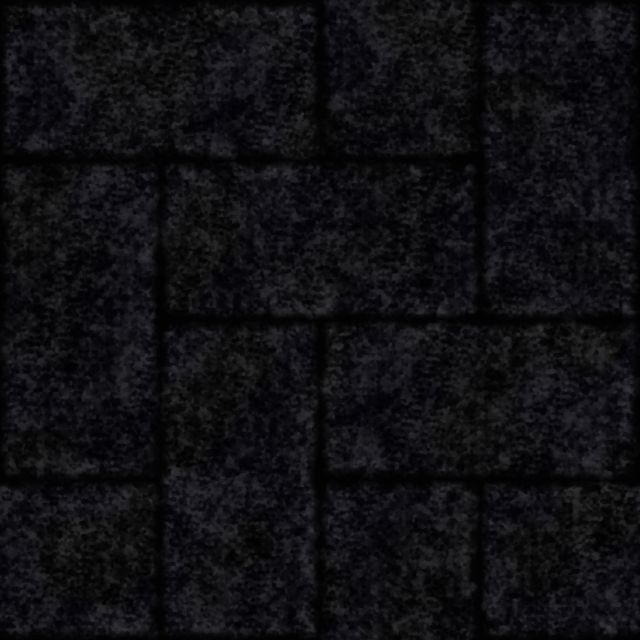
Reproduce this texture procedurally as a WebGL 1 fragment shader.

```glsl
precision highp float;
// Dark herringbone paving: 2:1 stones on a 4 by 4 grid that tiles seamlessly.
// Each cell finds its stone from its diagonal; soft cellular noise
// mottles the stone, roughens the joints and shifts the tint.
uniform vec2 u_resolution;

float hash(vec2 p) {
  return fract(sin(dot(p, vec2(127.1, 311.7))) * 43758.547);
}

// Smoothly blended cellular noise, repeating once per canvas
float cellNoise(vec2 uv, float cells) {
  vec2 p = uv * cells, base = floor(p);
  float sum = 0.0, total = 0.0;
  for (int y = -1; y <= 1; y++) {
    for (int x = -1; x <= 1; x++) {
      vec2 cell = base + vec2(float(x), float(y));
      vec2 id = mod(cell, cells) + cells;
      vec2 d = cell + vec2(hash(id), hash(id + 17.3)) - p;
      float weight = exp(-6.0 * dot(d, d));
      sum += weight * hash(id + 41.9);
      total += weight;
    }
  }
  return sum / total;
}

// Distance to a rounded box, negative inside
float roundedBox(vec2 p, vec2 halfSize, float radius) {
  vec2 q = abs(p) - halfSize + radius;
  return length(max(q, 0.0)) + min(max(q.x, q.y), 0.0) - radius;
}

void main() {
  vec2 uv = gl_FragCoord.xy / u_resolution;
  vec2 grid = uv * 4.0, cell = floor(grid);

  // Diagonal steps: left half, right half, bottom half, top half
  float part = mod(cell.x + cell.y + 1.0, 4.0);
  vec2 size = part < 1.5 ? vec2(2.0, 1.0) : vec2(1.0, 2.0);
  vec2 origin = cell;
  if (part > 0.5 && part < 1.5) origin.x -= 1.0;
  if (part > 2.5) origin.y -= 1.0;
  vec2 stoneId = mod(origin, 4.0) + 1.0;
  float stoneRandom = hash(stoneId);

  // Depth in from the worn edge of the stone
  float wobble = 0.03 * (cellNoise(uv, 22.0) - 0.5)
               + 0.04 * (cellNoise(uv, 70.0) - 0.5);
  float depth = wobble - roundedBox(grid - origin - size * 0.5, size * 0.5, 0.06);

  // Mottling from broad patches down to fine grit
  vec2 stoneUv = uv + vec2(stoneRandom, hash(stoneId + 5.0));
  float mottle = 0.5 * (cellNoise(stoneUv, 14.0) - 0.5)
               + 0.8 * (cellNoise(stoneUv, 36.0) - 0.5)
               + 1.05 * (cellNoise(stoneUv, 85.0) - 0.5)
               + 1.3 * (cellNoise(stoneUv, 185.0) - 0.5);
  float tone = 0.19 / (1.0 + exp(0.72 - 2.1 * mottle));
  tone *= mix(0.95, 1.05, stoneRandom);

  // Pale rubbed rim, then a faint blue cast that varies in patches
  float rim = (depth - 0.08) / 0.045;
  tone *= 1.0 + 0.18 * exp(-rim * rim);
  float tint = smoothstep(0.15, 0.75, cellNoise(stoneUv, 11.0));
  vec3 stone = tone * vec3(0.98, 0.98, 1.0) + vec3(0.0, 0.0, mix(0.003, 0.02, tint));

  // Soft black joints
  float cover = smoothstep(-0.005, 0.075, depth);
  gl_FragColor = vec4(mix(vec3(0.008, 0.008, 0.009), stone, cover), 1.0);
}
```
